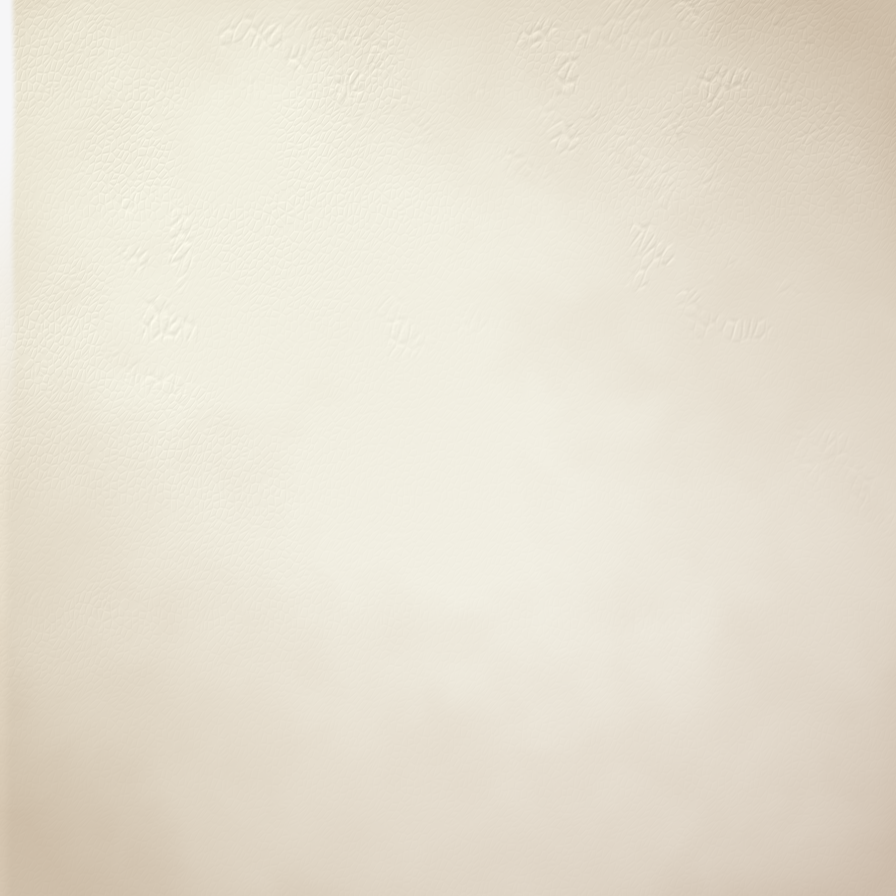
This texture is drawn by a WebGL 2 fragment shader. Its source:

```glsl
#version 300 es
precision highp float;
// Pale cream leather: a soft glow near the centre that darkens to tan corners,
// clouded by smoothed cellular noise, with faint embossed wrinkles made from
// stretched cell borders, and a thin white margin down the upper left side.

uniform vec2 u_resolution;
out vec4 fragColor;

vec2 hash2(vec2 cell) {
  vec3 h = fract(cell.xyx * vec3(0.1031, 0.1030, 0.0973));
  h += dot(h, h.yzx + 33.33);
  return fract((h.xx + h.yz) * h.zy);
}

// Random cell values blended by distance, about -0.5 to 0.5
float cloud(vec2 p) {
  vec2 cell = floor(p), f = fract(p);
  float total = 0.0, weight = 0.0;
  for (int y = -1; y <= 1; y++)
    for (int x = -1; x <= 1; x++) {
      vec2 o = vec2(x, y);
      vec2 d = o + 0.2 + 0.6 * hash2(cell + o) - f;
      float w = exp(-5.0 * dot(d, d));
      total += w * hash2(cell + o + 71.0).x;
      weight += w;
    }
  return total / weight - 0.5;
}

// Height of flat cells with narrow creases along their borders
float wrinkle(vec2 p) {
  vec2 cell = floor(p), f = fract(p);
  float nearest = 8.0, second = 8.0;
  for (int y = -1; y <= 1; y++)
    for (int x = -1; x <= 1; x++) {
      vec2 o = vec2(x, y);
      float d = length(o + hash2(cell + o) - f);
      second = min(second, max(nearest, d));
      nearest = min(nearest, d);
    }
  return smoothstep(0.0, 0.42, second - nearest);
}

// Light falling across the wrinkles from the upper left
float emboss(vec2 p, vec2 scale) {
  mat2 slant = mat2(0.87, 0.5, -0.5, 0.87);
  vec2 q = slant * p * scale.x * vec2(1.0, scale.y);
  return wrinkle(q) - wrinkle(q + vec2(-0.22, 0.12));
}

// Bright to dark cream in three even steps
vec3 creamRamp(float t) {
  vec3 c = mix(vec3(0.945, 0.934, 0.885), vec3(0.902, 0.872, 0.812), clamp(t * 3.0, 0.0, 1.0));
  c = mix(c, vec3(0.870, 0.830, 0.762), clamp(t * 3.0 - 1.0, 0.0, 1.0));
  return mix(c, vec3(0.815, 0.757, 0.677), clamp(t * 3.0 - 2.0, 0.0, 1.15));
}

float cornerGlow(vec2 uv, vec2 corner) {
  vec2 d = uv - corner;
  return exp(-7.0 * dot(d, d));
}

void main() {
  vec2 uv = gl_FragCoord.xy / u_resolution;
  vec2 p = gl_FragCoord.xy / u_resolution.y;

  // Broad shading, uneven from corner to corner
  vec2 fromCentre = uv - vec2(0.47, 0.54);
  float tone = 2.35 * dot(fromCentre, fromCentre) - 0.035;
  tone += 0.17 * cornerGlow(uv, vec2(1.0, 1.0));
  tone += 0.12 * cornerGlow(uv, vec2(0.0, 0.0));
  tone -= 0.52 * cornerGlow(uv, vec2(0.0, 1.0));
  tone -= 0.14 * cornerGlow(uv, vec2(1.0, 0.0));

  // Cloudy mottling
  vec2 drift = p + 0.012 * sin(p.yx * 17.0 + vec2(0.0, 2.0)) + 0.005 * sin(p.yx * 53.0);
  float mottle = 0.7 * cloud(drift * 4.0 + 3.0) + 0.6 * cloud(drift * 9.0 + 17.0)
               + 0.4 * cloud(drift * 19.0 + 40.0) + 0.22 * cloud(drift * 43.0 + 60.0);
  tone += 0.17 * mottle;
  vec3 colour = creamRamp(max(tone, 0.0));

  // Yellower at the upper left, greyer and pinker at the lower right
  float warmth = uv.y - uv.x;
  colour += warmth * vec3(0.002, 0.004, -0.012);

  // Fine grain everywhere, strongest to the left and top
  vec2 bent = p + 0.004 * sin(p.yx * 41.0) + 0.0015 * sin(p.yx * 97.0 + 1.0);
  float worn = smoothstep(0.6, 0.0, uv.x) * smoothstep(0.1, 0.6, uv.y)
             + smoothstep(0.65, 1.0, uv.y);
  float patches = smoothstep(-0.25, 0.3, cloud(drift * 9.0 + 90.0));
  float grain = 0.2 + min(worn, 1.0) * (0.2 + 0.7 * patches);
  float relief = 0.030 * grain * emboss(bent, vec2(165.0, 0.55));

  // Thin broken creases in scattered groups
  float creased = smoothstep(0.02, 0.42, cloud(drift * 9.0 + 130.0))
                * smoothstep(-0.1, 0.3, cloud(p * 37.0 + 150.0));
  relief += 0.046 * creased * emboss(bent + 5.0, vec2(105.0, 0.36)) * smoothstep(0.1, 0.8, uv.y);
  colour += relief;

  // White margin with a soft edge, fading out downwards
  float edge = 0.014 + 0.001 * sin(uv.y * 23.0);
  float margin = smoothstep(edge + 0.006, edge - 0.004, uv.x) * smoothstep(0.45, 0.9, uv.y);
  colour = mix(colour, vec3(0.965, 0.965, 0.970), margin);
  colour += 0.025 * smoothstep(0.015, 0.0, uv.x) * (1.0 - margin);

  fragColor = vec4(clamp(colour, 0.0, 1.0), 1.0);
}
```
